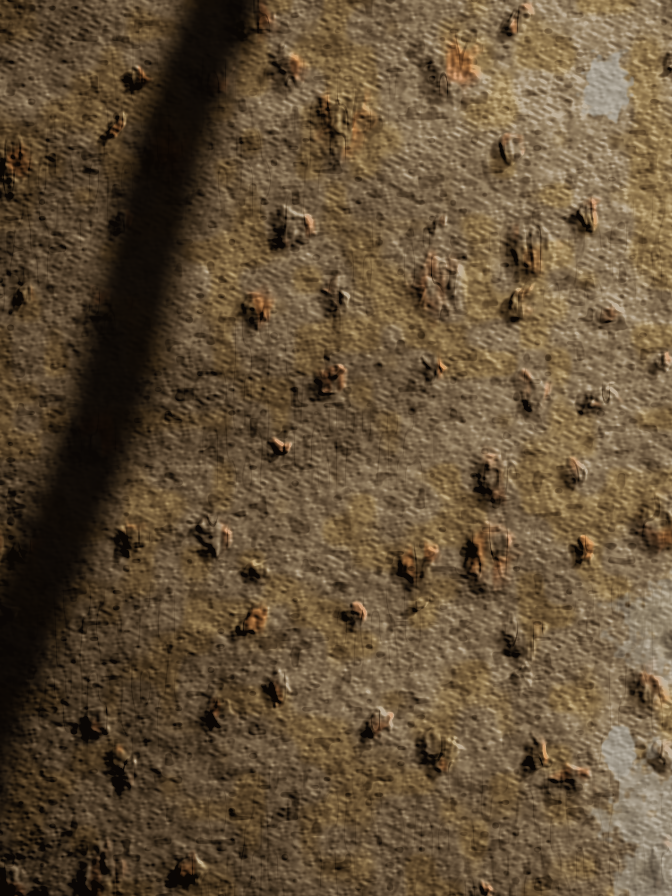
Reproduce this texture procedurally as a WebGL 2 fragment shader.

```glsl
#version 300 es
precision highp float;

uniform vec2 u_resolution;
out vec4 fragColor;

float hash(vec2 p) {
  return fract(sin(dot(p, vec2(127.1, 311.7))) * 43758.5453);
}

float noise(vec2 p) {
  vec2 i = floor(p), f = fract(p);
  f = f * f * (3.0 - 2.0 * f);
  return mix(mix(hash(i), hash(i + vec2(1, 0)), f.x),
             mix(hash(i + vec2(0, 1)), hash(i + vec2(1, 1)), f.x), f.y);
}

// Gritty bark surface, slightly stretched sideways
float grain(vec2 p) {
  float sum = 0.0, weight = 0.3;
  p *= vec2(27.0, 36.0);
  for (int i = 0; i < 4; i++) {
    sum += weight * noise(p);
    p = mat2(0.98, 0.2, -0.2, 0.98) * p * 2.05 + 17.3;
    weight *= 0.9;
  }
  return sum;
}

// Scattered corky warts, jittered on a grid
float warts(vec2 p) {
  float cell = 0.088, dome = 0.0;
  p += 0.016 * (vec2(noise(p * 60.0), noise(p * 60.0 + 31.0)) - 0.5);
  p += 0.008 * (vec2(noise(p * 140.0), noise(p * 140.0 + 57.0)) - 0.5);
  vec2 home = floor(p / cell);
  for (int y = -1; y <= 1; y++) {
    for (int x = -1; x <= 1; x++) {
      vec2 id = home + vec2(x, y);
      float size = hash(id + 5.7);
      vec2 center = (id + 0.5 + 0.75 * (vec2(hash(id), hash(id + 9.1)) - 0.5)) * cell;
      float radius = 0.011 + 0.022 * size * size;
      vec2 q = (p - center) / (radius * vec2(1.0, 0.8 + 0.9 * hash(id + 2.3)));
      float present = step(hash(id + 13.9), 0.64);
      dome = max(dome, present * (1.0 - smoothstep(0.35, 1.1, length(q))));
    }
  }
  return dome;
}

float relief(vec2 p, float dome) {
  float ridges = noise(p * vec2(125.0, 60.0)) + 0.5 * noise(p * vec2(230.0, 120.0));
  return grain(p) + dome * (0.15 + 0.55 * ridges);
}

// Tone from 0 to 1 along the bark colours
vec3 barkColor(float tone) {
  vec3 ramp[6] = vec3[6](vec3(0.04, 0.025, 0.015), vec3(0.20, 0.15, 0.09),
                         vec3(0.33, 0.26, 0.18), vec3(0.46, 0.38, 0.28),
                         vec3(0.60, 0.52, 0.40), vec3(0.75, 0.69, 0.60));
  float k = clamp(tone, 0.0, 1.0) * 5.0;
  int i = min(int(k), 4);
  return mix(ramp[i], ramp[i + 1], k - float(i));
}

float lichenSpot(vec2 p, vec2 center, vec2 size) {
  float ragged = 0.7 * (noise(p * 55.0) - 0.5) + 0.4 * (noise(p * 160.0) - 0.5);
  return 1.0 - smoothstep(0.85, 1.1, length((p - center) / size) + ragged);
}

void main() {
  vec2 p = gl_FragCoord.xy / u_resolution.y;
  vec2 toLight = vec2(0.78, 0.62);

  // Slope lighting and shadows thrown by the warts
  float dome = warts(p);
  vec2 ahead = p + toLight * 0.0035;
  float slope = relief(p, dome) - relief(ahead, warts(ahead));
  float wartShade = max(warts(p + toLight * 0.017) - dome, 0.0);

  // Sunlight growing toward the upper right
  float tone = 0.36 + 0.55 * p.x + 0.16 * (p.y - 0.5);
  tone += 0.22 * (noise(p * vec2(5.0, 9.0)) - 0.5);
  tone += 0.42 * (grain(p + 3.0) - 0.5);
  tone += 1.25 * slope - 0.42 * wartShade;

  // Pits and short vertical fissures
  float pits = smoothstep(0.7, 0.86, noise(p * vec2(85.0, 115.0) + 40.0));
  float rough = smoothstep(0.45, 0.75, noise(p * vec2(7.0, 10.0) + 8.0));
  float split = 1.0 - smoothstep(0.02, 0.09, abs(noise(p * vec2(105.0, 30.0) + 70.0) - 0.5));
  float fissure = split * max(dome, 0.3 * rough);
  tone -= 0.2 * pits + 0.28 * fissure + 0.05 * dome;

  // Pale lichen
  float lichen = lichenSpot(p, vec2(0.675, 0.908), vec2(0.03, 0.034));
  lichen = max(lichen, lichenSpot(p, vec2(0.69, 0.165), vec2(0.02, 0.028)));
  lichen = max(lichen, 0.7 * lichenSpot(p, vec2(0.77, 0.05), vec2(0.09, 0.11)));
  lichen = max(lichen, 0.6 * lichenSpot(p, vec2(0.77, 0.29), vec2(0.08, 0.06)));
  tone = mix(tone, 0.94 + 0.5 * slope, 0.85 * lichen);

  // Soft branch shadow across the left side
  float bend = 0.012 * sin(p.y * 9.0);
  float away = abs(p.x + 0.07 - 0.325 * p.y + bend);
  tone *= mix(0.06, 1.0, smoothstep(0.018, 0.075, away));

  // Rusty cork and olive crust tints
  vec3 color = barkColor(tone);
  float rust = dome * smoothstep(0.4, 0.7, noise(p * vec2(75.0, 28.0) + 21.0));
  color *= mix(vec3(1.0), vec3(1.16, 0.9, 0.72), 0.75 * rust);
  float crust = smoothstep(0.45, 0.75, noise(p * 32.0 + 90.0));
  color *= mix(vec3(1.0), vec3(1.02, 0.98, 0.84), crust * (1.0 - lichen));
  color = mix(color, vec3(dot(color, vec3(0.34))) * vec3(1.0, 0.99, 0.95), 0.6 * lichen);

  fragColor = vec4(color, 1.0);
}
```
